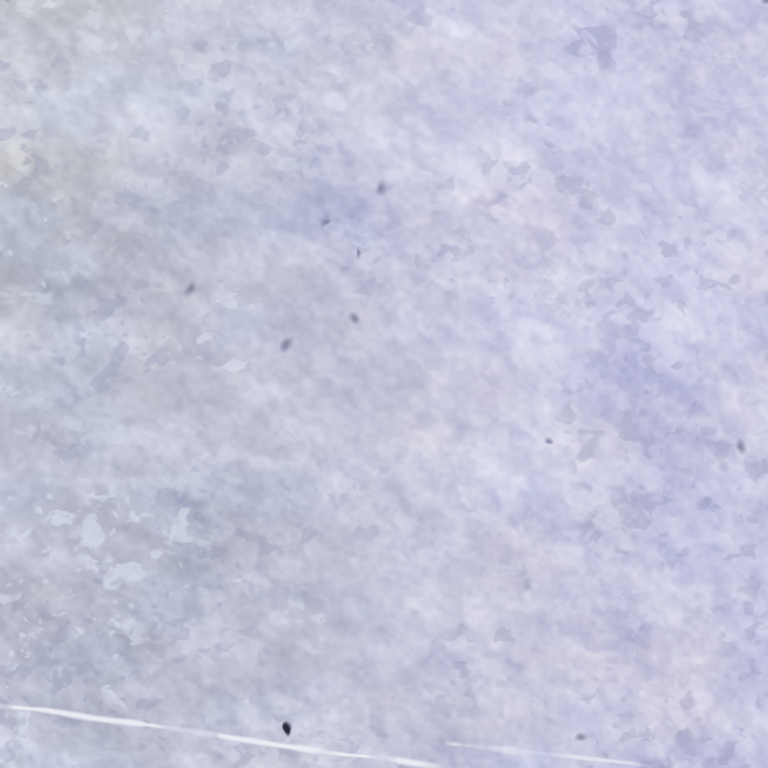
Write a WebGL 1 fragment shader that draws this texture.

```glsl
precision highp float;
uniform vec2 u_resolution;

#define GREY vec3(0.728, 0.743, 0.812)
#define LILAC vec3(0.776, 0.774, 0.874)
#define PALE vec3(0.870, 0.895, 0.940)
#define SLATE vec3(0.530, 0.540, 0.680)
#define BROAD_CONTRAST 0.075
#define PATCH_CONTRAST 0.090
#define FINE_CONTRAST 0.085
#define GRAIN_CONTRAST 0.030
#define SCRATCH_WIDTH 0.0038

float hash(vec2 p) {
  vec3 q = fract(vec3(p.xyx) * 0.1031);
  q += dot(q, q.yzx + 33.33);
  return fract((q.x + q.y) * q.z);
}

float noise(vec2 p) {
  vec2 i = floor(p), f = fract(p);
  f = f * f * f * (f * (f * 6.0 - 15.0) + 10.0);
  float low = mix(hash(i), hash(i + vec2(1.0, 0.0)), f.x);
  float high = mix(hash(i + vec2(0.0, 1.0)), hash(i + 1.0), f.x);
  return mix(low, high, f.y);
}

// Rotated octaves, centred on zero
float cloud(vec2 p) {
  float sum = 0.0, gain = 0.6;
  for (int i = 0; i < 3; i++) {
    sum += gain * (noise(p) - 0.5);
    p = mat2(1.6, 1.2, -1.2, 1.6) * p + 17.3;
    gain *= 0.55;
  }
  return sum;
}

// Soft oval spots, at most one in each cell
float flecks(vec2 p, float density, float seed) {
  vec2 cell = floor(p) + seed;
  vec2 centre = 0.35 + 0.3 * vec2(hash(cell + 3.1), hash(cell + 7.7));
  vec2 d = fract(p) - centre;
  float angle = 3.14159 * hash(cell + 11.9);
  d = mat2(cos(angle), sin(angle), -sin(angle), cos(angle)) * d;
  d.y *= 1.0 + 0.7 * hash(cell + 19.3);
  float radius = 0.2 + 0.15 * hash(cell + 23.7);
  float present = step(hash(cell + 31.1), density);
  return present * (1.0 - smoothstep(0.0, radius, length(d)));
}

// Thin, patchy line y = start.y + slope * (x - start.x), ending at endX
float scratch(vec2 p, vec2 start, float slope, float endX) {
  float wobble = 0.004 * (noise(vec2(p.x * 16.0, start.y * 90.0)) - 0.5);
  float d = abs(p.y - start.y - slope * (p.x - start.x) - wobble);
  float width = SCRATCH_WIDTH * (0.6 + 0.9 * noise(vec2(p.x * 30.0, 4.0)));
  float span = smoothstep(start.x - 0.01, start.x + 0.01, p.x)
             * (1.0 - smoothstep(endX - 0.06, endX, p.x));
  float wear = 0.4 + 0.6 * smoothstep(0.2, 0.5, noise(vec2(p.x * 26.0, 8.0)));
  return span * wear * (1.0 - smoothstep(width * 0.2, width * 1.3, d));
}

void main() {
  vec2 uv = gl_FragCoord.xy / u_resolution;
  vec2 warp = vec2(noise(uv * 70.0), noise(uv * 70.0 + 41.0)) - 0.5;
  vec2 p = uv + 0.008 * warp;

  // Grey on the left turning to lilac on the right
  float side = smoothstep(0.1, 0.9, uv.x + 0.15 * (uv.y - 0.4) + 0.15 * cloud(uv * 3.0));
  vec3 color = mix(GREY, LILAC, side);
  color += 0.022 * smoothstep(0.2, 0.75, uv.y) * vec3(1.0, 1.0, 0.85);

  // Worn patches: level on the left, leaning a little on the right
  vec2 slant = vec2(p.x + 0.15 * p.y, p.y + 0.3 * p.x);
  float level = cloud(p * vec2(11.0, 18.0) + 5.0);
  float slanted = cloud(slant * vec2(13.0, 17.0) + 9.0);
  float tone = BROAD_CONTRAST * cloud(uv * 4.5 + 2.0);
  tone += PATCH_CONTRAST * mix(level, slanted, side);
  tone += FINE_CONTRAST * cloud(slant * vec2(42.0, 50.0));
  tone += GRAIN_CONTRAST * (noise(uv * 115.0) - 0.5);
  color += 1.25 * tone * mix(vec3(1.0, 1.0, 0.95), vec3(1.1, 1.1, 0.65), side);

  // Faint warm stains, strongest at the upper left
  float corner = (1.0 - smoothstep(0.0, 0.5, uv.x)) * smoothstep(0.35, 0.8, uv.y);
  float stain = cloud(uv * vec2(9.0, 14.0) + 30.0);
  color += vec3(0.025, 0.002, -0.025) * stain;
  color += vec3(0.008, 0.006, -0.022) * corner * (0.8 + stain);

  // Ragged pale chips and blue-grey pits, gathered in loose areas
  float chipArea = smoothstep(-0.12, 0.15, cloud(uv * 7.0 + 50.0));
  float pitArea = smoothstep(-0.15, 0.15, cloud(uv * 6.0 + 70.0));
  float chips = smoothstep(0.11, 0.28, cloud(p * vec2(34.0, 46.0) + 90.0));
  float pits = smoothstep(0.11, 0.28, cloud(p * vec2(38.0, 46.0) + 130.0));
  chips += flecks(p * 44.0, 0.22, 5.0);
  pits += flecks(p * 40.0, 0.22, 140.0);
  color = mix(color, PALE, min(1.0, chips) * chipArea * mix(0.55, 0.28, side));
  color = mix(color, SLATE, min(1.0, pits) * pitArea * 0.26);

  // Rare darker spots
  float spots = flecks(p * 24.0 + 0.4, 0.014, 300.0);
  color = mix(color, SLATE * 0.85, spots * 0.75);

  // Two pale scratches near the lower edge, and one black nick
  float line = scratch(uv, vec2(-0.02, 0.085), -0.142, 0.60);
  line += 0.75 * scratch(uv, vec2(0.585, 0.033), -0.122, 0.86);
  color = mix(color, vec3(0.93, 0.93, 0.96), min(1.0, line) * 0.95);
  vec2 nick = (p - vec2(0.373, 0.050)) * vec2(1.7, 1.0);
  color = mix(color, vec3(0.16, 0.16, 0.23), 1.0 - smoothstep(0.004, 0.012, length(nick)));

  gl_FragColor = vec4(clamp(color, 0.0, 1.0), 1.0);
}
```
